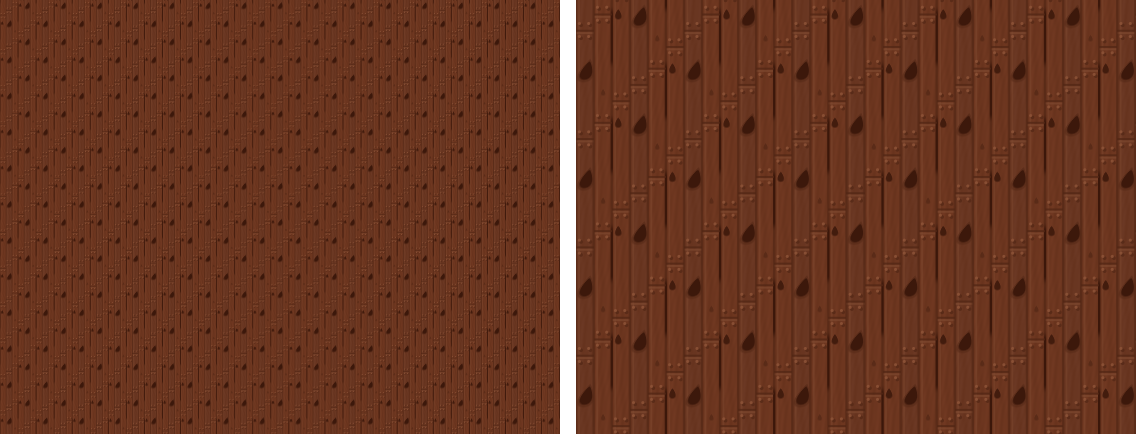
Left, the full canvas; right, a detail of the centre.
A Shadertoy shader for this pattern:

```glsl
// Antialiased coverage of a signed distance
float cover(float d, float px) {
    return clamp(0.5 - d / px, 0.0, 1.0);
}

// Offset to the closest point of a half-drop lattice
vec2 halfDrop(vec2 p) {
    vec2 corner = fract(p + 0.5) - 0.5;
    vec2 centre = fract(p) - 0.5;
    return dot(corner, corner) < dot(centre, centre) ? corner : centre;
}

// Egg-shaped knot, narrow at the top, y pointing down
float knot(vec2 p, float lean, float radius) {
    float taper = clamp(1.0 + 0.3 * p.y / radius, 0.4, 1.6);
    return length(vec2((p.x + lean * p.y) / taper, p.y * 0.6)) - radius;
}

// Layered sines running along the board
float grain(vec2 p, float board) {
    float bend = 0.7 * sin(p.y * 12.566 + board * 2.1);
    return 0.5 + 0.3 * sin(p.x * 75.0 + bend + board)
               + 0.2 * sin(p.x * 131.0 - bend * 2.0 + p.y * 25.133);
}

void mainImage(out vec4 fragColor, in vec2 fragCoord) {
    float px = 12.02 / iResolution.y;
    vec2 q = vec2(fragCoord.x, iResolution.y - fragCoord.y) * px;

    // Six boards per repeat; each group of three rises by half a repeat
    float index = floor(q.x * 6.0);
    float group = floor(index / 3.0);
    float board = index - group * 3.0;
    float x = (fract(q.x * 6.0) - 0.5) / 6.0;
    float joint = 0.44 - group * 0.5 - board * 0.15;
    float y = fract(q.y - joint + 0.5) - 0.5;

    // Board faces
    vec3 wood = board == 1.0 ? vec3(0.42, 0.22, 0.14) : vec3(0.44, 0.22, 0.13);
    vec3 color = mix(wood, vec3(0.385, 0.185, 0.10), 0.6 * grain(vec2(x, y), board));

    // Bevels on the left side and below each joint
    vec3 light = vec3(0.50, 0.29, 0.19);
    color = mix(color, light, 0.45 * cover(abs(x + 0.052) - 0.008, px));
    color = mix(color, light, 0.6 * cover(abs(y - 0.022) - 0.009, px));

    // Seams, deepened along part of every third one
    vec3 shade = vec3(0.32, 0.15, 0.08);
    vec3 dark = vec3(0.23, 0.09, 0.04);
    float seam = floor(q.x * 6.0 + 0.5);
    float third = 1.0 - step(0.5, mod(seam, 3.0));
    float wave = cos(6.28318 * (q.y - 0.35) + 3.14159 * (seam / 3.0 - 1.0));
    float deep = third * smoothstep(-0.3, 0.3, wave);
    float edge = 1.0 / 12.0 - abs(x);
    color = mix(color, mix(shade, dark, deep), mix(0.65, 1.0, deep) * cover(edge - 0.011, px));
    color = mix(color, shade, 0.75 * cover(abs(y) - 0.009, px));

    // Four nails around each joint
    vec2 nail = vec2(abs(x) - 0.043, abs(y) - 0.06);
    vec2 lit = vec2(sign(x) * nail.x, sign(y) * nail.y);
    color = mix(color, shade, 0.7 * cover(length(lit - 0.010) - 0.017, px));
    color = mix(color, vec3(0.56, 0.33, 0.22), 0.8 * cover(length(lit + 0.006) - 0.014, px));

    // Knots: one large and leaning, two small drops
    float large = knot(halfDrop(q - vec2(0.77, 0.16)), 0.3, 0.05);
    float drop = knot(halfDrop(q - vec2(0.06, 0.64)), 0.0, 0.027);
    float faint = knot(halfDrop(q - vec2(0.42, 0.86)), 0.0, 0.017);
    color = mix(color, shade, 0.5 * cover(large - 0.014, px));
    color = mix(color, dark, 0.95 * cover(large, px));
    color = mix(color, dark, 0.85 * cover(drop, px));
    color = mix(color, shade, 0.7 * cover(faint, px));

    fragColor = vec4(color, 1.0);
}
```
